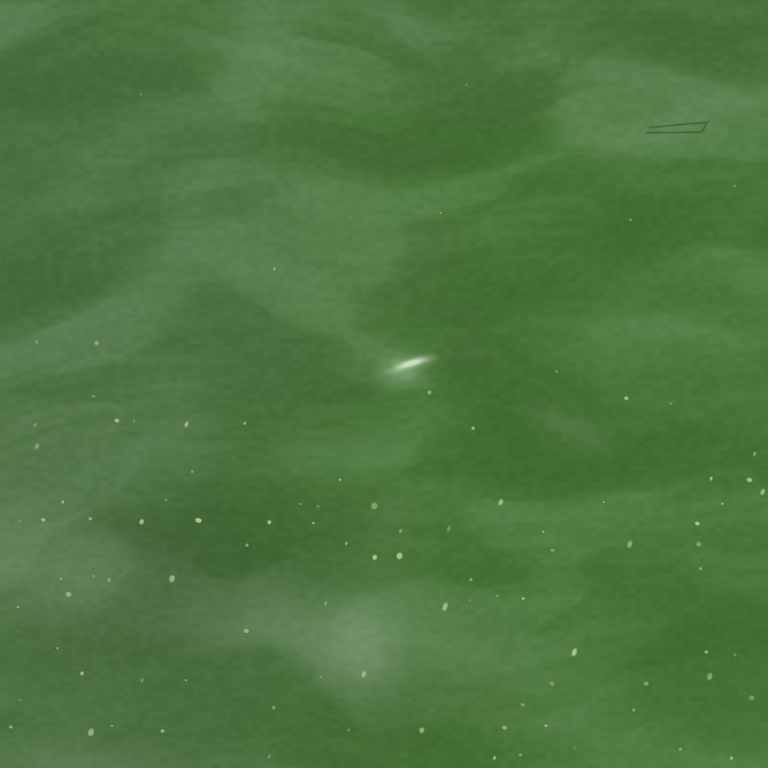
Write a WebGL 2 fragment shader that draws this texture.

```glsl
#version 300 es
precision highp float;

uniform vec2 u_resolution;
out vec4 fragColor;

// Water colours
const vec3 DEEP_GREEN  = vec3(0.248, 0.418, 0.186);
const vec3 MID_GREEN   = vec3(0.286, 0.460, 0.220);
const vec3 LIGHT_GREEN = vec3(0.352, 0.518, 0.302);
const vec3 HAZE_SHIFT  = vec3(0.019, -0.012, 0.038);
const vec3 FOAM_PALE   = vec3(0.520, 0.620, 0.500);
const vec3 GLINT_WHITE = vec3(0.860, 0.920, 0.820);
const vec3 SPECK_LIGHT = vec3(0.680, 0.780, 0.520);
const vec3 TWIG_DARK   = vec3(0.170, 0.290, 0.150);

// Wave shape
const float TONE_BIAS       = -0.08;
const float SWELL_CONTRAST  = 0.80;
const float RIPPLE_CONTRAST = 0.60;
const float CREST_CONTRAST  = 0.90;
const float WISP_CONTRAST   = 0.16;
const float STREAK_CONTRAST = 0.20;
const float GRAIN_CONTRAST  = 0.024;
const float CELL_SHARPNESS  = 8.0;

// Scattered and single details
const float SPECK_GRID    = 30.0;
const float SPECK_DENSITY = 0.20;
const vec2  GLINT_POS     = vec2(0.538, 0.528);
const vec2  TWIG_POS      = vec2(0.882, 0.833);

vec2 hash2(vec2 p) {
    vec3 q = fract(p.xyx * vec3(0.1031, 0.1030, 0.0973));
    q += dot(q, q.yzx + 33.33);
    return fract((q.xx + q.yz) * q.zy);
}

// Smooth cellular noise: x = blended cell tone, y = soft distance to centres
vec2 softCells(vec2 p) {
    vec2 cell = floor(p), f = p - cell;
    float total = 0.0, tone = 0.0;
    for (int j = -1; j <= 1; j++) {
        for (int i = -1; i <= 1; i++) {
            vec2 o = vec2(i, j);
            vec2 d = o + 0.15 + 0.7 * hash2(cell + o) - f;
            float w = exp(-CELL_SHARPNESS * dot(d, d));
            total += w;
            tone += w * hash2(cell + o + 71.0).x;
        }
    }
    return vec2(tone / total, -log(total) / CELL_SHARPNESS);
}

vec2 sineWarp(vec2 p) {
    return vec2(sin(p.y * 1.9 + 0.6 * sin(p.x * 1.3)), sin(p.x * 1.7 + 1.1 + 0.5 * sin(p.y * 2.3)))
         + 0.4 * vec2(sin(p.y * 4.3 + p.x), sin(p.x * 3.9 - p.y));
}

float blob(vec2 p, vec2 size) {
    p /= size;
    return exp(-dot(p, p));
}

float segment(vec2 p, vec2 a, vec2 b) {
    vec2 ap = p - a, ab = b - a;
    return length(ap - ab * clamp(dot(ap, ab) / dot(ab, ab), 0.0, 1.0));
}

// Tiny floating particles, denser towards the near side
float specks(vec2 uv, float px) {
    vec2 g = uv * SPECK_GRID, cell = floor(g);
    vec2 pick = hash2(cell + 13.0), size = hash2(cell + 47.0);
    vec2 d = (g - cell - 0.2 - 0.6 * hash2(cell + 5.0)) / SPECK_GRID;
    d.x += 0.5 * (size.y - 0.5) * d.y;
    d.y *= mix(0.6, 1.4, size.y);
    float density = SPECK_DENSITY * mix(1.0, 0.12, smoothstep(0.3, 0.65, uv.y));
    float radius = mix(0.0013, 0.0040, size.x * size.x);
    float dotMask = 1.0 - smoothstep(radius - px, radius + px, length(d));
    return dotMask * step(pick.x, density) * mix(0.4, 1.0, pick.y);
}

void main() {
    float scale = min(u_resolution.x, u_resolution.y);
    vec2 uv = gl_FragCoord.xy / scale;
    float px = 1.0 / scale;

    // Perspective: waves shrink towards the far side, and arch across
    vec2 water = vec2((uv.x - 0.5) * (2.7 + 1.9 * uv.y), uv.y * (4.0 + 3.2 * uv.y));
    water.y += 1.6 * (uv.x - 0.55) * (uv.x - 0.75);
    vec2 warped = water + 0.20 * sineWarp(water);

    // Swell, ripples, thin wisps along ripple edges and drawn-out streaks
    vec2 swell  = softCells(warped + 4.0);
    vec2 ripple = softCells(warped * vec2(1.7, 2.1) + 0.2 * sineWarp(water * 2.0) + 19.0);
    vec2 streak = softCells(warped * vec2(3.5, 11.0) + 0.3 * sineWarp(water * 3.0) + 37.0);
    float wisp = exp(-abs(ripple.x - 0.5) / 0.05) * smoothstep(0.3, 0.7, swell.x);
    float tone = TONE_BIAS + SWELL_CONTRAST * (swell.x - 0.5) + RIPPLE_CONTRAST * (ripple.x - 0.5)
               + CREST_CONTRAST * (swell.y - 0.12) + STREAK_CONTRAST * (streak.x - 0.5)
               + WISP_CONTRAST * wisp;

    // Central crest: a thin pale rim above a dark hollow
    float rise = uv.y - 0.535 + 2.2 * (uv.x - 0.57) * (uv.x - 0.57);
    float span = smoothstep(0.52, 0.60, uv.x) * (1.0 - smoothstep(0.66, 0.80, uv.x));
    tone -= 0.25 * span * (1.0 - smoothstep(-0.006, 0.004, rise)) * exp(min(rise, 0.0) / 0.06);
    tone += 0.25 * span * exp(-abs(rise - 0.004) / 0.014);
    tone = 0.5 + 0.5 * tanh(1.9 * tone);

    vec3 col = mix(DEEP_GREEN, MID_GREEN, smoothstep(-0.1, 0.55, tone));
    col = mix(col, LIGHT_GREEN, smoothstep(0.40, 1.05, tone));

    // Grey haze on the left and along the far edge
    float haze = 1.0 - smoothstep(0.10, 0.65, uv.x + 0.10 * sin(uv.y * 7.0) + 0.2 * (ripple.x - 0.5));
    haze = max(haze, 0.7 * smoothstep(0.75, 1.0, uv.y));
    col += HAZE_SHIFT * haze;

    // Pale cloudy reflections in a slanting band, with darker water around it
    vec2 band = uv - vec2(0.27, 0.205);
    band.y += 0.28 * band.x;
    col *= 1.0 - 0.07 * blob(band, vec2(0.34, 0.22));
    vec2 cloud = softCells(uv * vec2(6.0, 8.0) + 0.25 * sineWarp(uv * 9.0) + 53.0);
    float pale = blob(band, vec2(0.28, 0.085)) * (0.06 + 0.42 * smoothstep(0.30, 0.80, cloud.x));
    pale += 0.40 * blob(uv - vec2(0.475, 0.155), vec2(0.050, 0.058));
    pale += 0.22 * blob(uv - vec2(0.10, 0.26), vec2(0.080, 0.060));
    pale += 0.28 * blob(uv - vec2(0.10, 0.005), vec2(0.130, 0.030));
    pale += 0.28 * blob(uv - vec2(0.90, 0.840 + 0.3 * (uv.x - 0.88)), vec2(0.12, 0.022));
    pale += 0.20 * blob(uv - vec2(0.74, 0.445 - 0.4 * (uv.x - 0.74)), vec2(0.055, 0.022));
    pale += 0.20 * blob(uv - vec2(0.30, 0.940 - 0.25 * (uv.x - 0.30)), vec2(0.090, 0.012));
    col = mix(col, FOAM_PALE, min(pale, 0.75));

    // Glint with its soft halo
    vec2 g = uv - GLINT_POS;
    vec2 core = vec2(g.x, g.y + 3.0 * g.x * g.x - 0.28 * g.x);
    float glint = 0.85 * blob(core, vec2(0.021, 0.0048)) + 0.30 * blob(g + vec2(0.014, 0.009), vec2(0.026, 0.018));
    col = mix(col, GLINT_WHITE, min(glint, 0.9));

    // Floating twig and particles
    vec2 t = uv - TWIG_POS;
    float twig = min(segment(t, vec2(-0.040, -0.006), vec2(0.032, -0.005)),
                     segment(t, vec2(-0.036, 0.001), vec2(0.040, 0.008)));
    twig = min(twig, segment(t, vec2(0.032, -0.005), vec2(0.038, 0.006)));
    col = mix(col, TWIG_DARK, 0.5 * (1.0 - smoothstep(0.0, 0.001 + px, twig)));
    col = mix(col, SPECK_LIGHT, specks(uv, px));

    // Faint mottling of the surface
    col += GRAIN_CONTRAST * (softCells(uv * vec2(100.0, 150.0)).x - 0.5);
    fragColor = vec4(col, 1.0);
}
```
